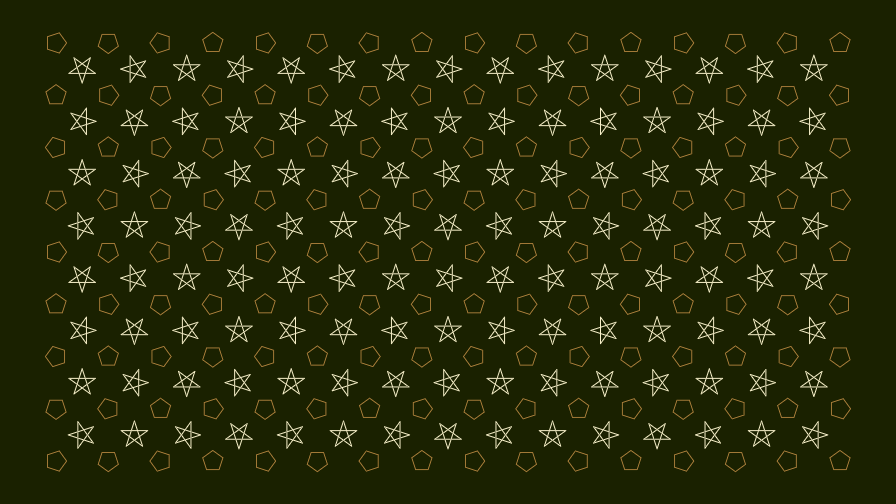
A WebGL 2 fragment shader for this pattern:

```glsl
#version 300 es
precision highp float;
// Staggered grid of outlined pentagrams and pentagons, turning step by step along the diagonals.

uniform vec2 u_resolution;
out vec4 fragColor;

mat2 rotation(float a) {
    return mat2(cos(a), sin(a), -sin(a), cos(a));
}

// Distance to five chords of a circle; each chord spans twice halfAngle.
float chordDistance(vec2 p, float radius, float halfAngle) {
    float d = 1e3;
    for (int k = 0; k < 5; k++) {
        vec2 q = rotation(radians(72.0) * float(k)) * p;
        float beyondEnd = max(abs(q.x) - radius * sin(halfAngle), 0.0);
        d = min(d, length(vec2(beyondEnd, q.y - radius * cos(halfAngle))));
    }
    return d;
}

// Pixel coverage of a line, also correct when thinner than a pixel.
float lineCoverage(float d, float width, float pixel) {
    vec2 edges = clamp((vec2(0.5, -0.5) * width - d) / pixel + 0.5, 0.0, 1.0);
    return edges.x - edges.y;
}

// One lattice of shapes, limited to the cells within extent.
float lattice(vec2 p, vec2 offset, vec2 extent, float phase,
              float radius, float halfAngle, float width, float pixel) {
    vec2 center = floor(p - offset + 0.5) + offset;
    vec2 inside = step(abs(center), extent);
    // A quarter of the fivefold symmetry per step, clockwise
    float turn = radians(18.0) * (center.x + center.y + phase);
    float d = chordDistance(rotation(turn) * (p - center), radius, halfAngle);
    return lineCoverage(d, width, pixel) * inside.x * inside.y;
}

void main() {
    // Centered coordinates, one unit per grid cell
    float cell = 0.1037 * u_resolution.y;
    vec2 p = (gl_FragCoord.xy - 0.5 * u_resolution) / cell;
    float pixel = 1.0 / cell;

    // 16 x 9 pentagons with 15 x 8 stars between them
    float pentagons = lattice(p, vec2(0.5, 0.0), vec2(7.6, 4.1), 0.5,
                              0.203, radians(144.0), 0.016, pixel);
    float stars = lattice(p, vec2(0.0, 0.5), vec2(7.1, 3.6), 1.5,
                          0.266, radians(72.0), 0.019, pixel);

    vec3 color = vec3(0.10, 0.13, 0.0);
    color = mix(color, vec3(0.74, 0.54, 0.26), pentagons);
    color = mix(color, vec3(0.98, 0.95, 0.80), stars);
    fragColor = vec4(color, 1.0);
}
```
